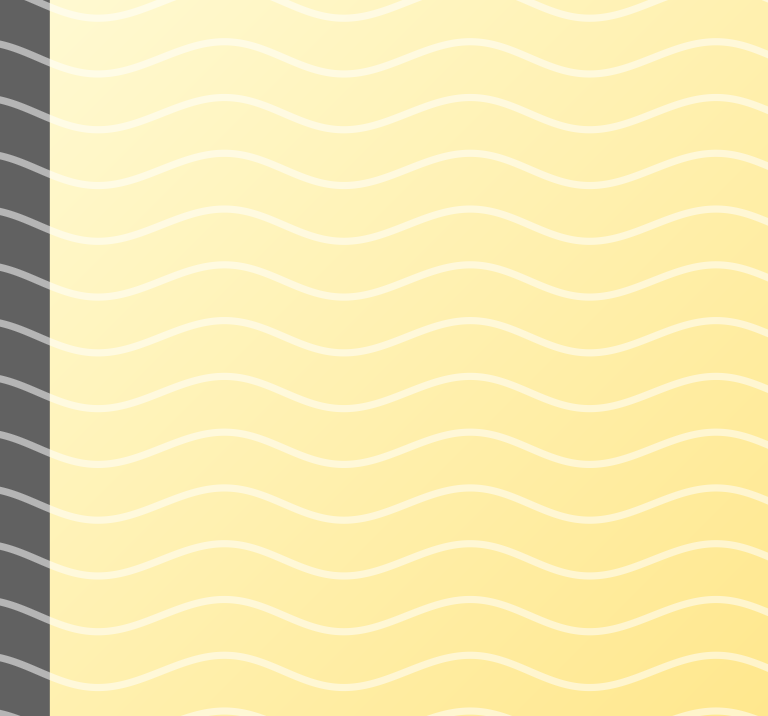
A Shadertoy shader for this pattern:

```glsl
// Stacked pale wavy lines over a diagonal yellow gradient with a dark strip at the left.

const float TAU = 6.2831853;

// Proportions, in units of the canvas height
const float STRIP_WIDTH = 0.0696;
const float WAVE_LENGTH = 0.3433;
const float CREST_X = 0.3110;
const float ROW_SPACING = 0.0779;
const float FIRST_ROW = 0.0808;
const float AMPLITUDE = 0.0225;
const float HALF_LINE = 0.0050;

const vec3 STRIP_GRAY = vec3(0.38);
const vec3 PALE_YELLOW = vec3(1.0, 0.978, 0.82);
const vec3 WARM_YELLOW = vec3(1.0, 0.907, 0.555);
const float LINE_OPACITY = 0.53;
const float SKEW = 0.022;

// Height (x) and slope (y) of a slightly skewed cosine wave
vec2 wave(float x, float waveLength, float amplitude) {
    float k = TAU / waveLength;
    float phase = k * x;
    float height = cos(phase) + SKEW * sin(2.0 * phase);
    float slope = 2.0 * SKEW * cos(2.0 * phase) - sin(phase);
    return amplitude * vec2(height, k * slope);
}

// Distance to the nearest of evenly spaced rows
float rowDistance(float y, float spacing) {
    return abs(fract(y / spacing + 0.5) - 0.5) * spacing;
}

// Antialiased coverage for a signed distance
float coverage(float dist, float pixel) {
    return clamp(0.5 - dist / pixel, 0.0, 1.0);
}

// Diagonal gradient, with the dark strip on the left
vec3 background(vec2 p, float pixel) {
    float t = 0.5 * (p.x - STRIP_WIDTH + p.y);
    vec3 yellow = mix(PALE_YELLOW, WARM_YELLOW, clamp(t, 0.0, 1.0));
    return mix(yellow, STRIP_GRAY, coverage(p.x - STRIP_WIDTH, pixel));
}

void mainImage(out vec4 fragColor, in vec2 fragCoord) {
    float pixel = 1.0 / iResolution.y;
    // y is measured downward from the top edge
    vec2 p = vec2(fragCoord.x, iResolution.y - fragCoord.y) * pixel;

    vec3 color = background(p, pixel);

    // Translucent white waves of even stroke width
    vec2 w = wave(p.x - CREST_X, WAVE_LENGTH, AMPLITUDE);
    float dist = rowDistance(p.y + w.x - FIRST_ROW, ROW_SPACING);
    dist /= sqrt(1.0 + w.y * w.y);
    float line = coverage(dist - HALF_LINE, pixel);
    color = mix(color, vec3(1.0), LINE_OPACITY * line);

    fragColor = vec4(color, 1.0);
}
```
